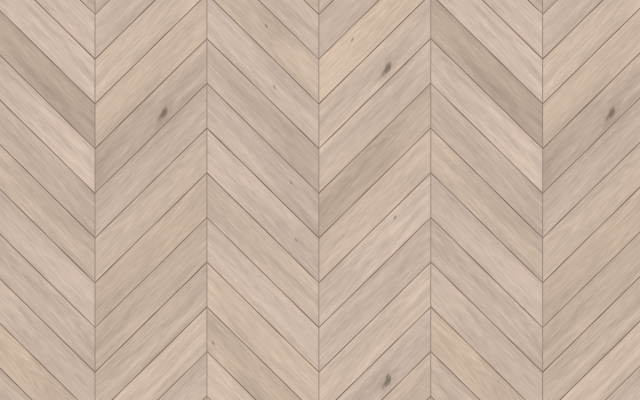
Write a Shadertoy shader that draws this texture.

```glsl
// Chevron oak floor: columns of slanted planks mirrored about vertical seams.
// Each column is folded into plank space (along, across), where hashed tone,
// stretched noise grain, arched figure and knots are layered under the joints.

const float COLUMN_WIDTH = 0.2798;  // all lengths in canvas heights
const float FIRST_SEAM = 0.2375;
const float PLANK_PITCH = 0.1118;   // vertical spacing of the joints
const float COLUMN_RISE = 0.275;    // climb of a joint across one column
const float TIP_HEIGHT = 0.5167;    // height of a reference chevron tip

const vec3 OAK = vec3(0.786, 0.709, 0.653);
const vec3 WARM_TINT = vec3(1.008, 1.0, 0.970);
const vec3 GREY_TINT = vec3(0.920, 0.915, 0.912);
const vec3 KNOT = vec3(0.45, 0.39, 0.35);
const vec3 JOINT = vec3(0.49, 0.40, 0.35);
const vec3 SEAM = vec3(0.56, 0.50, 0.46);

// Per column of the four-column cycle: row of the grey plank, row of the knot
const vec4 GREY_ROW = vec4(-1.0, -1.0, 0.0, -2.0);
const vec4 KNOT_ROW = vec4(6.0, -1.0, 5.0, -1.0);

float hash(vec2 p) {
    return fract(sin(dot(p, vec2(127.1, 311.7))) * 43758.5453);
}

float noise(vec2 p) {
    vec2 i = floor(p), f = fract(p);
    f = f * f * (3.0 - 2.0 * f);
    return mix(mix(hash(i), hash(i + vec2(1, 0)), f.x),
               mix(hash(i + vec2(0, 1)), hash(i + vec2(1, 1)), f.x), f.y);
}

// Share of a pixel covered by a line, so that thin lines stay thin
float lineMask(float dist, float halfWidth, float pixel) {
    float coverage = clamp((halfWidth - dist) / pixel + 0.5, 0.0, 1.0);
    return min(coverage, 2.0 * halfWidth / pixel);
}

// Brightness offset from fibres, soft bands and arched growth rings
float woodGrain(vec2 wood, float acrossUnit, vec2 seed) {
    vec2 shift = vec2(hash(seed + 3.1), hash(seed + 7.7)) * 40.0;
    float sway = noise(wood * vec2(7.0, 14.0) + shift);
    float bands = noise(wood * vec2(5.0, 60.0) + shift + sway * 1.5);
    float fibres = noise(wood * vec2(24.0, 200.0) + shift);
    float pores = noise(wood * vec2(70.0, 380.0) + shift.yx);
    float bow = acrossUnit - 0.3 - 0.4 * hash(seed + 5.3);
    float rings = sin(6.283 * (wood.x * 13.0 + 16.0 * bow * bow + 2.5 * sway));
    float figured = smoothstep(0.5, 0.9, hash(seed + 9.2));
    return 0.085 * (bands - 0.5) + 0.065 * (fibres - 0.5)
         + 0.055 * (pores - 0.5) + 0.045 * (sway - 0.5) + 0.014 * rings * figured;
}

// Soft ragged ellipse lying along the fibres
float knotMask(vec2 wood, vec2 centre, float size) {
    vec2 q = (wood - centre) / (size * vec2(1.5, 0.8));
    float ragged = 0.5 * (noise(wood * 160.0) - 0.5);
    return 1.0 - smoothstep(0.3, 1.25, length(q) + ragged);
}

void mainImage(out vec4 fragColor, in vec2 fragCoord) {
    vec2 p = fragCoord / iResolution.y;
    float pixel = 1.0 / iResolution.y;

    // Fold every column so that 0 is at the low end of its planks
    float x = (p.x - FIRST_SEAM) / COLUMN_WIDTH;
    float column = floor(x);
    float cycle = mod(column, 4.0);
    float run = mod(column, 2.0) < 0.5 ? fract(x) : 1.0 - fract(x);
    float row = (TIP_HEIGHT - p.y + run * COLUMN_RISE) / PLANK_PITCH;
    float plank = floor(row);
    float across = fract(row);
    vec2 seed = vec2(cycle, plank);

    // Plank space, measured along and across the fibres
    float slant = length(vec2(COLUMN_WIDTH, COLUMN_RISE));
    float plankWidth = PLANK_PITCH * COLUMN_WIDTH / slant;
    vec2 wood = vec2(run * slant, across * plankWidth);

    // Plank tone and grain; chosen planks turn grey towards the low end
    int slot = int(cycle);
    float grey = 1.0 - step(0.5, abs(plank - GREY_ROW[slot]));
    grey *= mix(1.1, 0.6, run);
    grey = max(grey, 0.3 * step(0.85, hash(seed + 1.7)));
    float tone = 0.055 * (hash(seed) - 0.5) + woodGrain(wood, across, seed);
    vec3 color = OAK * (1.0 + tone);
    color *= mix(vec3(1.0), WARM_TINT, hash(seed + 2.4));
    float stain = noise(wood * vec2(9.0, 30.0) + seed * 5.0);
    color *= mix(vec3(1.0), GREY_TINT, grey * (0.6 + 0.7 * stain));

    // One large knot on chosen planks, pin knots on random ones
    float hasKnot = 1.0 - step(0.5, abs(mod(plank, 7.0) - KNOT_ROW[slot]));
    vec2 centre = vec2(0.61 * slant, 0.72 * plankWidth);
    float halo = knotMask(wood, centre, 0.028);
    color *= 1.0 - 0.07 * hasKnot * halo;
    color = mix(color, KNOT, 0.75 * hasKnot * knotMask(wood, centre, 0.011));
    vec2 spot = vec2(hash(seed + 4.6) * slant, mix(0.2, 0.8, hash(seed + 8.3)) * plankWidth);
    float hasPin = step(0.72, hash(seed + 6.9));
    color = mix(color, KNOT, 0.5 * hasPin * knotMask(wood, spot, 0.004));

    // Slanted joints worn to uneven strength, then the finer vertical seams
    float jointDist = min(across, 1.0 - across) * plankWidth;
    float seamDist = min(run, 1.0 - run) * COLUMN_WIDTH;
    float edgeRow = floor(row + 0.5);
    float wear = 0.55 + 0.4 * noise(vec2(wood.x * 20.0, edgeRow * 3.0 + cycle * 9.0));
    color = mix(color, JOINT, wear * lineMask(jointDist, 0.0013, pixel));
    color = mix(color, SEAM, 0.85 * lineMask(seamDist, 0.0011, pixel));

    fragColor = vec4(color, 1.0);
}
```
